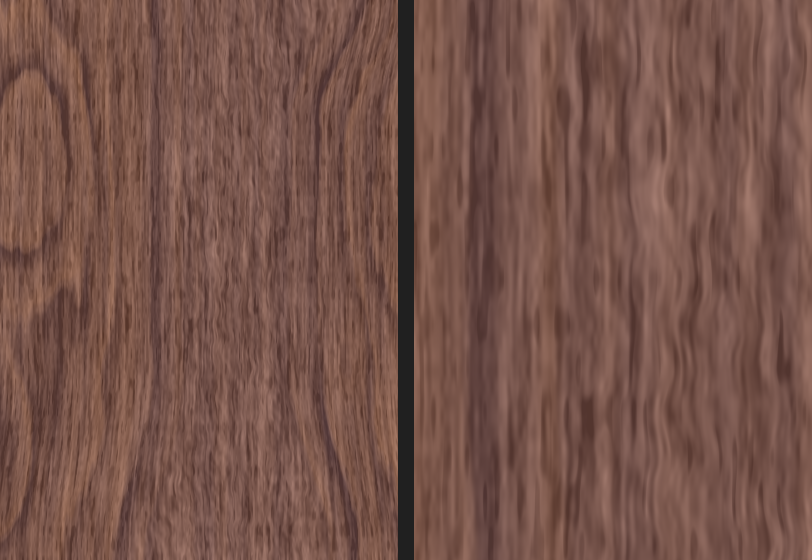
Left: the whole. Right: its middle third, enlarged.
Give the GLSL for this texture, as a Shadertoy shader.

```glsl
float hash(vec2 p) {
    return fract(sin(dot(p, vec2(127.1, 311.7))) * 43758.5);
}

float noise(vec2 p) {
    vec2 i = floor(p), f = fract(p);
    f = f * f * (3.0 - 2.0 * f);
    return mix(mix(hash(i), hash(i + vec2(1, 0)), f.x),
               mix(hash(i + vec2(0, 1)), hash(i + vec2(1, 1)), f.x), f.y);
}

float fbm(vec2 p) {
    float sum = 0.0, weight = 0.5;
    for (int i = 0; i < 4; i++) {
        sum += weight * noise(p);
        p = p * 2.03 + 17.3;
        weight *= 0.5;
    }
    return sum / 0.9375;
}

// Flat-topped hill that closes the rings into an arch
float hill(vec2 p, vec2 center, vec2 size) {
    vec2 d = (p - center) / size;
    return exp(-pow(dot(d, d), 1.6));
}

void mainImage(out vec4 fragColor, in vec2 fragCoord) {
    vec2 p = fragCoord / iResolution.y;
    float middle = 0.5 * iResolution.x / iResolution.y + 0.067;
    float side = p.x < middle ? -1.0 : 1.0;

    // Straight central board, flaring at its ends
    float flare = 0.07 * (1.0 - smoothstep(0.0, 0.34, p.y));
    flare += side > 0.0 ? 0.085 * smoothstep(0.78, 1.02, p.y) : 0.0;
    float sway = 0.02 * (fbm(p * vec2(4.0, 5.0) + 3.0) - 0.5);
    float outside = abs(p.x - middle) - 0.15 - flare + sway;
    float flank = smoothstep(-0.02, 0.05, outside);
    float center = 1.0 - smoothstep(-0.09, -0.01, outside);

    // Growth height: steep at the board edge, arched in the flanks
    float height = outside > 0.0 ? 0.12 * (1.0 - exp(-outside / 0.12)) : outside;
    float arches = 0.09 * hill(p, vec2(0.045, 0.70), vec2(0.12, 0.22))
                 + 0.06 * hill(p, vec2(-0.01, 0.20), vec2(0.06, 0.17))
                 + 0.07 * hill(p, vec2(0.74, 0.66), vec2(0.11, 0.26))
                 - 0.04 * hill(p, vec2(0.63, 0.36), vec2(0.03, 0.09));
    height += flank * (arches + 0.055 * (fbm(p * vec2(13.0, 4.0)) - 0.5));
    height += 0.006 * (noise(p * vec2(110.0, 12.0)) - 0.5);

    // Rings darken slowly, then end in a pale rim
    float phase = height * 18.0;
    float ring = fract(phase);
    float strength = 0.35 + 0.65 * hash(vec2(floor(phase), 4.0));
    strength *= 0.4 + 1.2 * noise(p * vec2(7.0, 5.0) + 40.0);
    float ringWeight = smoothstep(-0.10, -0.01, outside) * strength;
    float late = smoothstep(0.5, 0.9, ring) * (1.0 - smoothstep(0.9, 1.0, ring));
    float rim = smoothstep(0.0, 0.08, ring) * (1.0 - smoothstep(0.08, 0.4, ring));

    // Fibres follow the flare and ripple slightly in the middle
    vec2 q = p;
    q.x -= side * 0.4 * flare * smoothstep(-0.15, 0.0, outside);
    q.x += 0.004 * (fbm(p * vec2(16.0, 7.0)) - 0.5);
    q.x += 0.0045 * center * (noise(p * vec2(60.0, 38.0)) - 0.5);
    float streak = noise(q * vec2(85.0, 1.6));
    float fibre = noise(q * vec2(190.0, 7.0) + 31.0);
    float fine = noise(q * vec2(350.0, 22.0) + 7.0);
    float grit = noise(q * vec2(430.0, 110.0) + 13.0);
    float fleck = noise((q + vec2(0.2 * q.y, 0.0)) * vec2(170.0, 55.0) + 53.0);
    float pore = smoothstep(0.60, 0.88, noise(q * vec2(290.0, 38.0) + 91.0));

    float tone = 0.565
        + 0.20 * (streak - 0.5)
        + 0.36 * (fibre - 0.5)
        + 0.48 * (fine - 0.5)
        + 0.22 * (grit - 0.5)
        + 0.34 * center * (fleck - 0.5)
        + 0.16 * (fbm(p * vec2(5.0, 3.0) + 9.0) - 0.5)
        - ringWeight * 0.36 * late
        + ringWeight * 0.15 * rim
        - 0.28 * pore;

    // Walnut browns: rosy in the middle, tan flanks, greyish late wood
    vec3 color = mix(vec3(0.33, 0.208, 0.175), vec3(0.61, 0.455, 0.405), clamp(tone, 0.0, 1.1));
    float warmth = flank * 0.6 + ringWeight * (rim - late) + 1.2 * (streak - 0.5) - 0.25;
    color += warmth * vec3(0.014, 0.002, -0.018);
    fragColor = vec4(color, 1.0);
}
```
